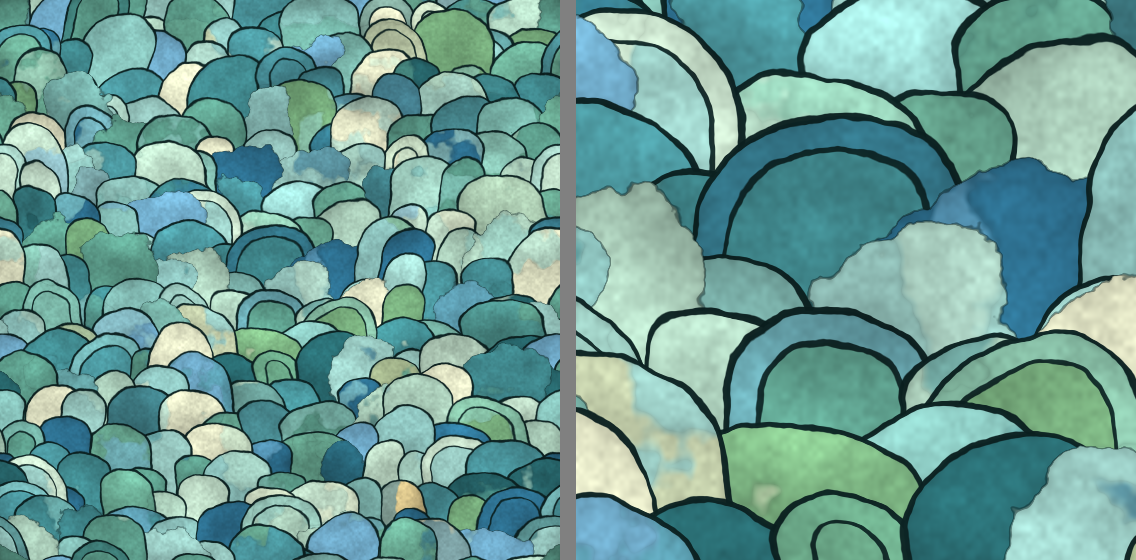
Left, the full canvas; right, a detail of the centre.
This pattern is drawn by a Shadertoy shader. Its source:

```glsl
const vec2 GRID = vec2(12.0, 20.0);       // domes across, rows up (even)
const vec2 RADIUS = vec2(0.034, 0.073);   // smallest and largest half width
const vec2 SQUASH = vec2(0.64, 1.0);      // height relative to half width
const vec2 JITTER = vec2(0.55, 0.9);      // scatter in cells
const float LEAN = 0.35;
const float INK_WIDTH = 0.0018;           // half width of the pen line
const float ECHO_GAP = 0.019;             // spacing of a second, inner arc
const float GRAIN = 0.11;
const vec3 INK = vec3(0.04, 0.12, 0.12);
const vec3 OCHRE = vec3(0.84, 0.76, 0.54);
const int WASHES = 14;
const vec3 WASH[WASHES] = vec3[WASHES](
    vec3(0.15, 0.39, 0.41), vec3(0.17, 0.42, 0.54), vec3(0.29, 0.58, 0.61),
    vec3(0.25, 0.53, 0.55), vec3(0.41, 0.66, 0.57), vec3(0.36, 0.61, 0.54),
    vec3(0.56, 0.77, 0.75), vec3(0.53, 0.76, 0.73), vec3(0.60, 0.79, 0.76),
    vec3(0.73, 0.84, 0.76), vec3(0.69, 0.83, 0.75), vec3(0.44, 0.67, 0.79),
    vec3(0.87, 0.88, 0.76), vec3(0.45, 0.65, 0.47));

float hash(vec2 p) {
    return fract(sin(dot(p, vec2(127.1, 311.7))) * 43758.5453);
}

vec4 hash4(vec2 p) {
    return vec4(hash(p), hash(p + 31.7), hash(p + 67.3), hash(p + 93.1));
}

// Value noise that wraps after the given number of cells
float noise(vec2 uv, vec2 cells) {
    vec2 p = uv * cells, i = floor(p), f = fract(p);
    f = f * f * (3.0 - 2.0 * f);
    vec2 a = mod(i, cells), b = mod(i + 1.0, cells);
    return mix(mix(hash(a), hash(vec2(b.x, a.y)), f.x),
               mix(hash(vec2(a.x, b.y)), hash(b), f.x), f.y);
}

float fbm(vec2 uv, float cells) {
    float sum = 0.0, gain = 0.5;
    for (int i = 0; i < 5; i++) {
        sum += gain * noise(uv, vec2(cells));
        cells *= 2.0;
        gain *= 0.5;
    }
    return sum / 0.97;
}

// Upper half of an ellipse, with straight sides below its centre
float domeDistance(vec2 q, vec2 r) {
    q.y = max(q.y, 0.0);
    float k = length(q / r);
    return k * (k - 1.0) / max(length(q / (r * r)), 0.001);
}

float stroke(float d, float width, float px) {
    return 1.0 - smoothstep(width - px, width + px, abs(d));
}

vec3 pickWash(float t) {
    vec3 wash = WASH[int(min(t * float(WASHES), float(WASHES) - 1.0))];
    return mix(wash, OCHRE, step(0.984, fract(t * 37.0)));
}

void mainImage(out vec4 fragColor, in vec2 fragCoord) {
    vec2 uv = fragCoord / iResolution.xy;
    float px = 0.75 / min(iResolution.x, iResolution.y);

    // Shared fields: hand wobble, pigment flow and pen pressure
    vec2 sway = vec2(noise(uv, vec2(5.0)), noise(uv, vec2(4.0))) - 0.5;
    vec2 wobble = vec2(fbm(uv, 23.0), fbm(uv, 29.0)) - 0.5;
    float flow = fbm(uv, 9.0);
    float pool = fbm(uv, 17.0);
    float pressure = mix(0.65, 1.3, noise(uv, vec2(37.0)));
    vec2 p = uv + sway * vec2(0.04, 0.05);

    // Paint domes from the back rows down to the front rows
    vec3 color = WASH[2];
    vec2 cell = p * GRID;
    for (int j = 3; j >= -2; j--) {
        float row = floor(cell.y) + float(j);
        float odd = mod(row, 2.0);
        for (int k = -2; k <= 2; k++) {
            float col = floor(cell.x - 0.5 * odd) + float(k) * (2.0 * odd - 1.0);
            vec2 id = mod(vec2(col, row), GRID);
            vec4 shape = hash4(id + 3.0);
            vec4 paint = hash4(id + 211.0);
            float loose = step(0.86, paint.w);
            float echo = step(0.84, shape.w) * (1.0 - loose);

            // Outline
            vec2 center = (vec2(col + 0.5 + 0.5 * odd, row) + (shape.xy - 0.5) * JITTER) / GRID;
            vec2 r = mix(RADIUS.x, RADIUS.y, shape.z) * vec2(1.0, mix(SQUASH.x, SQUASH.y, shape.w));
            vec2 q = p - center + wobble * mix(0.011, 0.045, loose);
            q.x -= LEAN * (paint.z - 0.5) * q.y;
            float d = domeDistance(q, r);

            // Wet wash with a bloom, a dark drying rim and a graded tone
            float front = flow - mix(0.36, 0.72, paint.z);
            vec3 wash = pickWash(paint.x);
            vec3 second = mix(wash, pickWash(paint.y), 0.55);
            wash = mix(wash, second, smoothstep(-0.01, 0.03, front));
            wash = mix(wash, second * 1.04, echo * smoothstep(-px, px, d + ECHO_GAP));
            wash *= 1.0 - 0.10 * exp(-abs(front) * 90.0);
            wash *= 1.0 + (shape.x - 0.4) * 0.32 * clamp(q.y / r.y, -0.5, 1.0);
            wash *= 1.0 - 0.12 * exp(min(d, 0.0) * 220.0);

            // Fill, then pen lines
            color = mix(color, wash, 1.0 - smoothstep(-px, px, d));
            float width = INK_WIDTH * pressure * mix(1.0, 0.5, loose);
            float line = stroke(d, width, px) * mix(0.96, 0.45, loose);
            line = max(line, echo * 0.92 * stroke(d + ECHO_GAP, width * 0.85, px));
            color = mix(color, INK, line);
        }
    }

    // Pigment clouds and paper tooth
    color *= 1.0 + 0.5 * (pool - 0.5);
    float tooth = 0.6 * noise(uv, vec2(190.0)) + 0.4 * noise(uv, vec2(330.0, 290.0)) - 0.5;
    color *= 1.0 + GRAIN * 1.6 * tooth;
    fragColor = vec4(clamp(color, 0.0, 1.0), 1.0);
}
```
